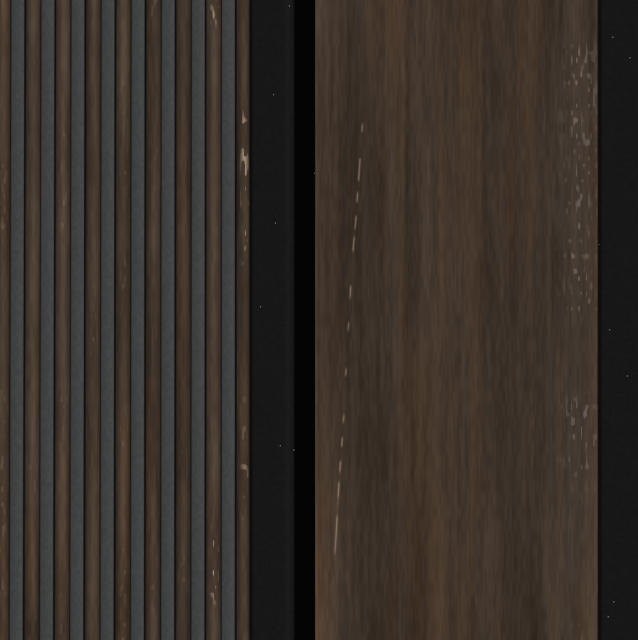
A Shadertoy shader for this texture:

```glsl
// Dark wood cladding: a fluted strip with grey grooves on the left, a black
// recess with a deep gap, then a wide board and a second black recess.
// Bands are smoothed intervals; grain, wear and dust are stretched hash noise.

const float GROOVE_START = 0.0157;
const float GROOVE_PITCH = 0.0473;
const float GROOVE_WIDTH = 0.0215;
const float FLUTES_END = 0.391;
const float GAP_START = 0.461;
const float BOARD_START = 0.494;
const float BOARD_END = 0.937;

float hash(vec2 p) {
    vec3 q = fract(vec3(p.xyx) * 0.1031);
    q += dot(q, q.yzx + 33.33);
    return fract((q.x + q.y) * q.z);
}

float noise(vec2 p) {
    vec2 cell = floor(p), f = fract(p);
    f = f * f * (3.0 - 2.0 * f);
    float low = mix(hash(cell), hash(cell + vec2(1, 0)), f.x);
    float high = mix(hash(cell + vec2(0, 1)), hash(cell + vec2(1, 1)), f.x);
    return mix(low, high, f.y);
}

// Smoothed 0..1 mask of the interval from a to b.
float band(float x, float a, float b, float soft) {
    return smoothstep(a - soft, a + soft, x) * (1.0 - smoothstep(b - soft, b + soft, x));
}

float bump(float x, float center, float width) {
    float d = (x - center) / width;
    return exp(-d * d);
}

// Long streaks, medium fibres and short pores, all running vertically.
vec3 wood(vec2 p, float seed) {
    vec2 q = p + vec2(seed * 3.7, seed * 1.3);
    q.x += 0.004 * (noise(vec2(q.x * 6.0, q.y * 3.0)) - 0.5);
    float streak = noise(q * vec2(42.0, 1.6));
    float fibre = noise(q * vec2(150.0, 7.0));
    float pore = noise(q * vec2(330.0, 50.0));
    float cloud = noise(q * vec2(7.0, 4.0));
    float tone = 0.36 * streak + 0.26 * fibre + 0.24 * pore + 0.14 * cloud;
    vec3 color = mix(vec3(0.150, 0.118, 0.095), vec3(0.325, 0.272, 0.228), tone);
    float warmth = smoothstep(0.55, 0.9, noise(q * vec2(65.0, 3.0) + 19.0));
    return color + vec3(0.022, 0.007, -0.004) * warmth;
}

// Small pale chips gathered in vertical patches.
float chips(vec2 p, float seed) {
    float patches = smoothstep(0.5, 0.75, noise(vec2(seed * 7.1, p.y * 9.0 + seed)));
    float flecks = smoothstep(0.66, 0.88, noise(p * vec2(260.0, 85.0) + seed * 13.0));
    return patches * flecks;
}

// Sparse round specks, at most one in each grid cell.
float dust(vec2 p, float cells, float density, float soft) {
    vec2 id = floor(p * cells);
    vec2 center = 0.2 + 0.6 * vec2(hash(id + 3.1), hash(id + 8.7));
    float d = length(fract(p * cells) - center) / cells;
    return step(1.0 - density, hash(id + 21.0)) * (1.0 - smoothstep(0.0005, 0.0008 + soft, d));
}

vec3 flutes(vec2 p, float soft) {
    float x = p.x - GROOVE_START + 0.003 * (0.5 - p.y) * (1.0 - p.x / FLUTES_END);
    float id = floor(x / GROOVE_PITCH);
    float local = x - id * GROOVE_PITCH;
    float slatX = (local - GROOVE_WIDTH) / (GROOVE_PITCH - GROOVE_WIDTH);

    // Rounded slat with a worn crest; the rightmost slats are most chipped.
    float crest = bump(slatX, 0.55, 0.38);
    vec3 slat = wood(p, id + 4.0) * mix(0.72, 1.06, crest);
    slat += vec3(0.055, 0.047, 0.038) * bump(slatX, 0.6, 0.25) * noise(vec2(id * 5.3, p.y * 11.0));
    float wear = mix(0.12, 0.55, smoothstep(5.0, 6.0, id));
    slat += vec3(0.62, 0.56, 0.48) * wear * chips(p, id + 1.0) * bump(slatX, 0.58, 0.22);

    float grain = noise(p * vec2(300.0, 180.0)) - 0.5;
    vec3 groove = vec3(0.262, 0.268, 0.270) + 0.026 * grain;
    groove *= mix(0.9, 1.04, smoothstep(0.0, GROOVE_WIDTH, local));

    vec3 color = mix(slat, groove, band(local, 0.0, GROOVE_WIDTH, soft));
    float seam = bump(local, GROOVE_WIDTH + 0.0012, 0.0017);
    seam += 0.65 * (bump(local, 0.0, 0.0014) + bump(local, GROOVE_PITCH, 0.0014));
    return mix(color, vec3(0.055, 0.050, 0.047), min(0.9 * seam, 1.0));
}

vec3 board(vec2 p) {
    vec3 color = wood(p, 0.0);
    float bevel = 1.0 - smoothstep(0.034, 0.044, p.x - BOARD_START);
    color += vec3(0.016, 0.009, 0.004) * bevel;
    float haze = bump(p.x, 0.90, 0.035) + bump(p.x, 0.53, 0.05) * smoothstep(0.6, 1.0, p.y);
    color += vec3(0.012, 0.014, 0.015) * haze;

    // Slanted broken scratch and faint scuffs close to the right edge.
    float scratchX = 0.515 + 0.064 * p.y + 0.003 * (noise(vec2(p.y * 12.0, 2.0)) - 0.5);
    float broken = smoothstep(0.42, 0.8, noise(vec2(p.y * 55.0, 6.0)));
    float extent = band(p.y, 0.12, 0.84, 0.06);
    color += vec3(0.23, 0.21, 0.18) * bump(p.x, scratchX, 0.0016) * broken * extent;
    color += 0.14 * chips(p, 11.0) * bump(p.x, 0.91, 0.025);
    float rim = bump(p.x, BOARD_START + 0.002, 0.002) + bump(p.x, BOARD_END - 0.003, 0.003);
    return color + vec3(0.035, 0.028, 0.022) * rim;
}

void mainImage(out vec4 fragColor, in vec2 fragCoord) {
    vec2 uv = fragCoord / iResolution.xy;
    float soft = max(0.0010, 0.7 / iResolution.x);

    vec3 color = vec3(0.092, 0.091, 0.092) + 0.012 * (noise(uv * 230.0) - 0.5);
    color += 0.014 * bump(uv.x, 0.451, 0.005);
    color = mix(color, vec3(0.014), band(uv.x, GAP_START, BOARD_START, 0.0025));
    color += 0.28 * dust(uv, 38.0, 0.07, soft);
    color = mix(color, flutes(uv, soft), 1.0 - smoothstep(-soft, soft, uv.x - FLUTES_END));
    color = mix(color, board(uv), band(uv.x, BOARD_START, BOARD_END, soft));
    color *= 1.0 - 0.45 * (bump(uv.x, FLUTES_END + 0.002, 0.003) + bump(uv.x, BOARD_END + 0.003, 0.003));
    fragColor = vec4(color, 1.0);
}
```
